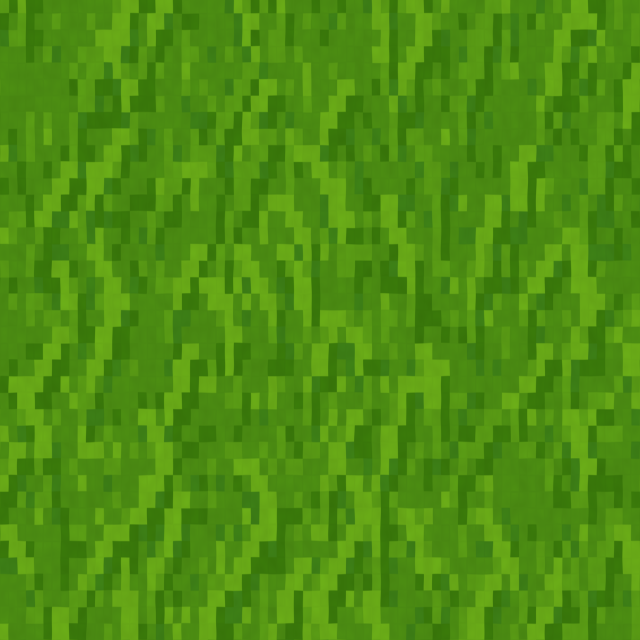
This texture is drawn by a WebGL 2 fragment shader. Its source:

```glsl
#version 300 es
precision highp float;
// Blocky meadow: curved grass blades with shadows, drawn on a grid of tall cells.

#define GRID vec2(74.0, 38.8)       // cells across the canvas
#define BLADE_SPACING vec2(8.0, 5.5) // cells per blade
#define BLADE_LENGTH vec2(5.2, 8.8)  // shortest, longest, in rows
#define BLADE_LEAN vec2(2.0, 5.4)    // least, most, in columns
#define RIGHT_SHARE 0.62             // part of the blades leaning right
#define EDGE_WOBBLE 0.06
#define EDGE_SOFTNESS 0.025
#define DARK vec3(0.222, 0.467, 0.038)
#define TEAL vec3(0.235, 0.490, 0.085)
#define BASE vec3(0.290, 0.540, 0.070)
#define MID vec3(0.345, 0.600, 0.080)
#define LIGHT vec3(0.405, 0.658, 0.090)

uniform vec2 u_resolution;
out vec4 fragColor;

vec4 hash4(vec2 p) {
    vec4 q = fract(p.xyxy * vec4(0.1031, 0.1030, 0.0973, 0.1099));
    q += dot(q, q.wzxy + 33.33);
    return fract((q.xxyz + q.yzzw) * q.zywx);
}

float gradientNoise(vec2 p) {
    vec2 i = floor(p), f = p - i;
    vec2 u = f * f * f * (f * (f * 6.0 - 15.0) + 10.0);
    vec4 n;
    for (int k = 0; k < 4; k++) {
        vec2 corner = vec2(k & 1, k >> 1);
        float angle = 6.2832 * hash4(i + corner + 57.0).x;
        n[k] = dot(vec2(cos(angle), sin(angle)), f - corner);
    }
    return mix(mix(n.x, n.y, u.x), mix(n.z, n.w, u.x), u.y);
}

// Relative height along the blade if it covers the cell, else 0.
float bladeHeight(vec2 d, float len, float lean) {
    float t = (d.y + 0.5) / len;
    if (t < 0.0 || t > 1.0) return 0.0;
    float left = floor(lean * pow(t, 1.8) + 0.5);
    float extra = step(0.42, t);
    return t * step(left, d.x) * step(d.x, left + extra);
}

// Soil-level foliage: mostly plain, with clustered lighter and darker cells.
vec3 undergrowth(vec2 cell, vec4 rnd) {
    float tone = rnd.x + 0.5 * gradientNoise(cell * vec2(0.17, 0.31));
    if (tone > 0.98) return LIGHT;
    if (tone > 0.83) return MID;
    if (tone < 0.07) return DARK;
    if (tone < 0.14) return TEAL;
    return BASE;
}

vec3 cellColor(vec2 cell) {
    vec4 rnd = hash4(cell + 11.0);
    vec3 color = undergrowth(cell, rnd);
    vec2 home = floor(cell / BLADE_SPACING);

    // Paint from back (high) to front (low), in staggered rows.
    for (int j = 1; j >= -2; j--) {
        for (int i = -1; i <= 1; i++) {
            vec2 id = home + vec2(i, j);
            vec4 h = hash4(id + 203.0);
            vec4 g = hash4(id + 431.0);
            vec2 root = id + 0.65 * h.xy + vec2(0.4 * mod(id.y, 2.0), 0.0);
            vec2 d = cell - floor(root * BLADE_SPACING);
            float len = mix(BLADE_LENGTH.x, BLADE_LENGTH.y, h.z);
            float side = g.x < RIGHT_SHARE ? 1.0 : -1.0;
            float lean = side * mix(BLADE_LEAN.x, BLADE_LEAN.y, h.w);

            float under = bladeHeight(d + vec2(0.0, 2.0), len, lean);
            float shadow = bladeHeight(d + vec2(-1.0, 1.0), len, lean);
            float blade = bladeHeight(d, len, lean);
            if (under > 0.5 && rnd.y < 0.4) color = TEAL;
            if (shadow > 0.0 && rnd.z < 0.9) color = rnd.z < 0.74 ? DARK : TEAL;
            if (blade > 0.0) {
                bool faded = g.y < 0.14 || blade < 0.25 || rnd.w < 0.06;
                color = faded ? MID : LIGHT;
            }
        }
    }
    return color * (1.0 + 0.035 * (rnd.w - 0.5));
}

void main() {
    vec2 uv = gl_FragCoord.xy / u_resolution;
    vec2 p = uv * GRID;

    // Slightly uneven cell borders.
    vec2 wobble = vec2(gradientNoise(p * vec2(0.35, 0.7)),
                       gradientNoise(p * vec2(0.35, 0.7) + 91.0));
    p += EDGE_WOBBLE * vec2(2.0, 1.0) * wobble;

    // Blend the four nearest cells across narrow borders.
    vec2 q = p - 0.5;
    vec2 cell = floor(q), f = q - cell;
    vec2 soft = 0.5 * GRID / u_resolution + EDGE_SOFTNESS;
    vec2 w = smoothstep(0.5 - soft, 0.5 + soft, f);
    vec3 low = mix(cellColor(cell), cellColor(cell + vec2(1.0, 0.0)), w.x);
    vec3 high = mix(cellColor(cell + vec2(0.0, 1.0)), cellColor(cell + 1.0), w.x);
    vec3 color = mix(low, high, w.y);

    // Faint seams and brushed mottling.
    vec2 seam = 1.0 - smoothstep(vec2(0.0), 2.0 * soft, abs(f - 0.5));
    float mottle = gradientNoise(p * vec2(0.9, 1.3) + 17.0);
    color *= 1.0 + 0.05 * mottle - 0.02 * max(seam.x, seam.y) * (0.4 + 2.0 * mottle);
    fragColor = vec4(color, 1.0);
}
```
